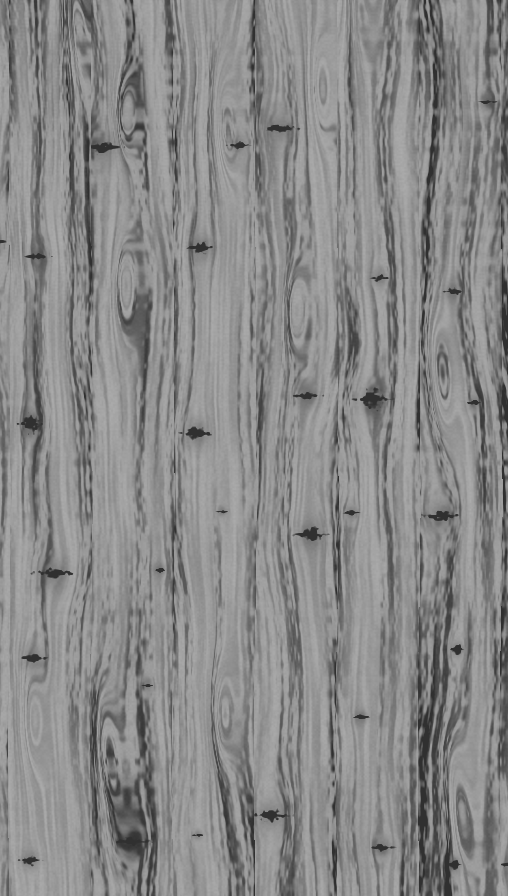
Reproduce this texture procedurally as a Shadertoy shader.

```glsl
// Weathered grey wood: upright planks with wavy grain, dark pores, eyes and knots

const float PLANK_WIDTH = 0.0915;
const float PLANK_OFFSET = 0.01;
const float KNOT_SPACING = 0.16;
const float EYE_SPACING = 0.38;
const float LIGHT_WOOD = 0.665;
const float DARK_WOOD = 0.19;

float hash(vec2 p) {
    return fract(sin(dot(p, vec2(127.1, 311.7))) * 43758.5453);
}

float noise(vec2 p) {
    vec2 cell = floor(p), f = fract(p);
    f = f * f * (3.0 - 2.0 * f);
    float low = mix(hash(cell), hash(cell + vec2(1, 0)), f.x);
    float high = mix(hash(cell + vec2(0, 1)), hash(cell + vec2(1, 1)), f.x);
    return mix(low, high, f.y);
}

// Random centre of a feature inside one cell of a plank
vec2 featureCentre(float plank, float row, float spacing, float seed) {
    vec2 key = vec2(plank + seed, row);
    float x = plank + mix(0.12, 0.88, hash(key));
    float y = row + mix(0.2, 0.8, hash(key + 17.3));
    return vec2(x * PLANK_WIDTH + PLANK_OFFSET, y * spacing);
}

// Soft elliptical hill
float hill(vec2 d, vec2 size) {
    vec2 q = d / size;
    return exp(-dot(q, q));
}

// Ragged knot with a thin sideways crack
float knotInk(vec2 d, float size, float tall) {
    float ragged = (noise(d * 330.0 + size * 9000.0) - 0.5) * 0.9;
    float body = length(d / vec2(size, size * tall)) + ragged;
    float crack = length(d / vec2(size * 1.9, size * 0.28)) + ragged;
    return 1.0 - smoothstep(0.65, 1.2, min(body, crack));
}

// Slow sideways sway of the grain
float sway(vec2 p, float plank) {
    float broad = noise(vec2(p.x * 9.0 + plank * 7.3, p.y * 4.5)) - 0.5;
    float small = noise(vec2(p.x * 22.0 + plank * 3.1, p.y * 13.0)) - 0.5;
    return broad * 0.034 + small * 0.008;
}

// Dark growth bands plus staining beside the seams
float stain(float grain, float y, float plank, float across) {
    float band = noise(vec2(grain * 48.0 + plank * 5.7, y * 1.8 + plank * 9.0));
    float thin = noise(vec2(grain * 130.0, y * 3.5 + plank * 4.0));
    float seam = min(across, 1.0 - across) * PLANK_WIDTH;
    float seamStrength = noise(vec2(plank + step(0.5, across), y * 5.0));
    float density = 0.75 * smoothstep(0.42, 0.95, band);
    density += 0.45 * smoothstep(0.58, 0.95, thin);
    density += 0.85 * seamStrength * exp(-seam / 0.007);
    return min(density + 0.06, 1.15);
}

void mainImage(out vec4 fragColor, in vec2 fragCoord) {
    vec2 p = fragCoord / iResolution.y;
    float seamWobble = 0.004 * (noise(vec2(p.y * 9.0, 4.0)) - 0.5);
    float column = (p.x + seamWobble - PLANK_OFFSET) / PLANK_WIDTH;
    float plank = floor(column), across = fract(column);
    float grain = p.x + sway(p, plank);
    float ink = 0.0;

    // Long eyes that curl the grain into closed rings
    for (int i = -1; i <= 1; i++) {
        float row = floor(p.y / EYE_SPACING) + float(i);
        vec2 d = p - featureCentre(plank, row, EYE_SPACING, 31.0);
        float chance = hash(vec2(plank + 5.0, row + 8.0));
        vec2 size = vec2(0.012, mix(0.03, 0.07, chance));
        d.x += 0.25 * d.y * (chance - 0.5);
        grain += 0.032 * step(0.35, chance) * hill(d, size);
    }

    // Knots that part the grain around them
    for (int i = -1; i <= 1; i++) {
        float row = floor(p.y / KNOT_SPACING) + float(i);
        vec2 d = p - featureCentre(plank, row, KNOT_SPACING, 3.0);
        float chance = hash(vec2(plank + 61.0, row + 2.0));
        float present = step(0.28, chance);
        float size = mix(0.0025, 0.0105, chance * chance);
        float tall = mix(0.5, 1.7, pow(hash(vec2(row, plank + 13.0)), 4.0));
        grain -= present * 0.8 * d.x * hill(d, size * vec2(2.0, 3.5));
        ink = max(ink, present * knotInk(d, size, tall));
        ink = max(ink, present * 0.3 * hill(d, size * vec2(1.6, 1.8)));
    }

    // Fine fibres and short pores follow the bent grain
    float fibre = noise(vec2(grain * 310.0, p.y * 11.0 + plank * 20.0));
    float pore = noise(vec2(grain * 430.0, p.y * 120.0));
    float speck = noise(p * 480.0) - 0.5;
    float density = stain(grain, p.y, plank, across);
    float marks = smoothstep(0.3, 0.76, mix(fibre, pore, 0.45));

    float tone = LIGHT_WOOD - 0.085 * fibre + 0.03 * speck;
    tone -= density * (0.05 + 0.4 * marks);
    tone = mix(max(tone, DARK_WOOD), DARK_WOOD, ink);
    fragColor = vec4(vec3(tone), 1.0);
}
```
